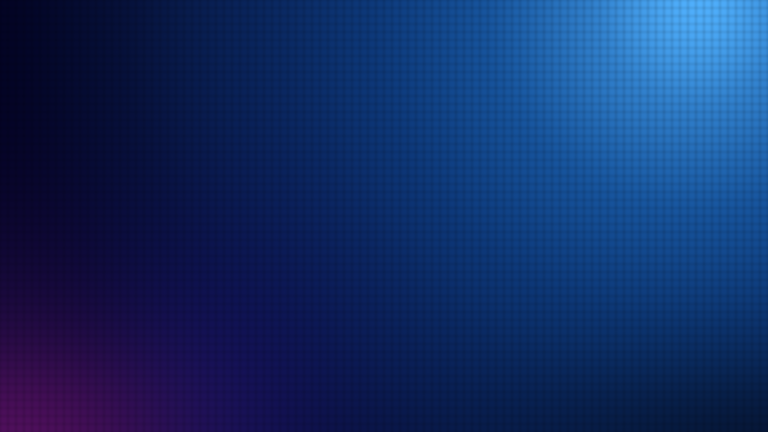
Reproduce this background procedurally as a WebGL 1 fragment shader.

```glsl
precision highp float;
// Deep blue backdrop with a bright upper-right glow, a violet lower-left corner and a fine woven grid.

uniform vec2 u_resolution;

// Soft round falloff: 1 at the centre, fading with distance.
float glow(vec2 p, vec2 center, vec2 radius) {
  vec2 d = (p - center) / radius;
  return exp(-dot(d, d));
}

// Blue ramp from the light source out to the dark far corner.
vec3 blueRamp(float d) {
  vec3 color = mix(vec3(0.30, 0.66, 0.95), vec3(0.20, 0.51, 0.80), smoothstep(0.0, 0.27, d));
  color = mix(color, vec3(0.09, 0.33, 0.61), smoothstep(0.15, 0.53, d));
  color = mix(color, vec3(0.05, 0.22, 0.47), smoothstep(0.40, 0.80, d));
  color = mix(color, vec3(0.035, 0.14, 0.35), smoothstep(0.68, 1.08, d));
  color = mix(color, vec3(0.025, 0.07, 0.23), smoothstep(0.98, 1.38, d));
  return mix(color, vec3(0.008, 0.01, 0.13), smoothstep(1.22, 1.68, d));
}

// Fine mesh of thin dark lines between softly lit cells.
float weave(vec2 p) {
  vec2 wave = 0.5 + 0.5 * cos(6.28318 * p * 54.0);
  vec2 lines = wave * wave;
  return 1.04 - 0.09 * lines.x - 0.07 * lines.y;
}

void main() {
  vec2 p = gl_FragCoord.xy / u_resolution.y;
  float aspect = u_resolution.x / u_resolution.y;
  vec2 fromRight = vec2(p.x - aspect, p.y);

  // Main light
  vec3 color = blueRamp(length(fromRight - vec2(-0.16, 1.0)));

  // Shade along the lower right
  color *= 1.0 - 0.45 * glow(fromRight, vec2(0.05, -0.08), vec2(0.65, 0.28));

  // Indigo haze, then the magenta corner
  color = mix(color, vec3(0.06, 0.07, 0.35), 0.85 * glow(p, vec2(0.48, 0.08), vec2(0.36, 0.42)));
  color = mix(color, vec3(0.10, 0.04, 0.25), 0.65 * glow(p, vec2(0.0, 0.22), vec2(0.28, 0.34)));
  color = mix(color, vec3(0.32, 0.06, 0.36), 0.95 * glow(p, vec2(0.0, -0.04), vec2(0.42, 0.25)));

  gl_FragColor = vec4(color * weave(p), 1.0);
}
```
